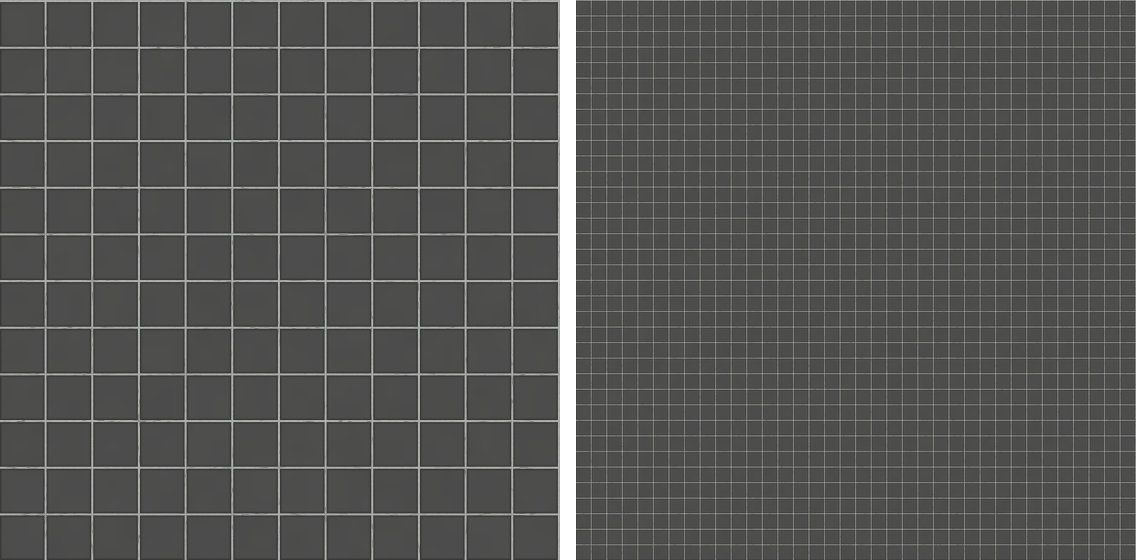
Left, the tile; right, the same tile 3 across and 3 down.
Give the GLSL for this texture, as a three.js fragment shader.

```glsl
// Square grid of dark grey tiles with soft shaded edges and worn light grout.
#define TILES 12.0
#define JOINT_POS 0.977
#define JOINT_WIDTH 0.047
#define EDGE_SHADE 0.05
#define TILE_VARIATION 0.012
#define GROUT_WEAR 0.55
#define TILE_COLOR vec3(0.300, 0.300, 0.298)
#define EDGE_COLOR vec3(0.215, 0.215, 0.213)
#define GROUT_COLOR vec3(0.685, 0.695, 0.685)
#define WORN_COLOR vec3(0.420, 0.425, 0.415)

varying vec2 vUv;

float hash(vec2 p) {
  return fract(sin(dot(p, vec2(127.1, 311.7))) * 43758.5453);
}

// Value noise that wraps after a whole number of lattice cells
float wrapNoise(vec2 uv, vec2 period) {
  vec2 p = uv * period;
  vec2 i = floor(p);
  vec2 f = fract(p);
  f = f * f * (3.0 - 2.0 * f);
  float a = hash(mod(i, period));
  float b = hash(mod(i + vec2(1.0, 0.0), period));
  float c = hash(mod(i + vec2(0.0, 1.0), period));
  float d = hash(mod(i + vec2(1.0, 1.0), period));
  return mix(mix(a, b, f.x), mix(c, d, f.x), f.y);
}

void main() {
  // Grid: distance to the nearest joint, in tile units
  vec2 p = vUv * TILES;
  vec2 shifted = p - JOINT_POS;
  vec2 toJoint = abs(fract(shifted + 0.5) - 0.5);
  float edge = min(toJoint.x, toJoint.y) - 0.5 * JOINT_WIDTH;
  float pixel = max(fwidth(p.x), fwidth(p.y));

  // Tile face: slight shade per tile, faint clouds, darkened rim
  float shade = hash(mod(floor(shifted), TILES) + 7.0) - 0.5;
  float clouds = wrapNoise(vUv, vec2(30.0)) - 0.5;
  vec3 tile = TILE_COLOR + TILE_VARIATION * (0.5 * shade + 0.7 * clouds);
  float rim = 1.0 - smoothstep(0.2 * EDGE_SHADE, EDGE_SHADE, edge);
  tile = mix(tile, EDGE_COLOR, rim);

  // Grout: fine grain and dark streaks running along each joint
  vec2 along = toJoint.y < toJoint.x ? vUv : vUv.yx;
  float streak = wrapNoise(along, vec2(120.0, 768.0));
  float patches = wrapNoise(along, vec2(36.0, 24.0));
  float grain = wrapNoise(along, vec2(384.0, 768.0)) - 0.5;
  float wear = smoothstep(0.45, 0.9, streak) * smoothstep(0.35, 0.8, patches);
  vec3 grout = mix(GROUT_COLOR, WORN_COLOR, GROUT_WEAR * wear);
  grout += 0.06 * grain;
  grout *= 1.0 - 0.12 * smoothstep(-0.4 * JOINT_WIDTH, 0.0, edge);

  float coverage = clamp(0.5 - edge / pixel, 0.0, 1.0);
  gl_FragColor = vec4(mix(tile, grout, coverage), 1.0);
}
```
